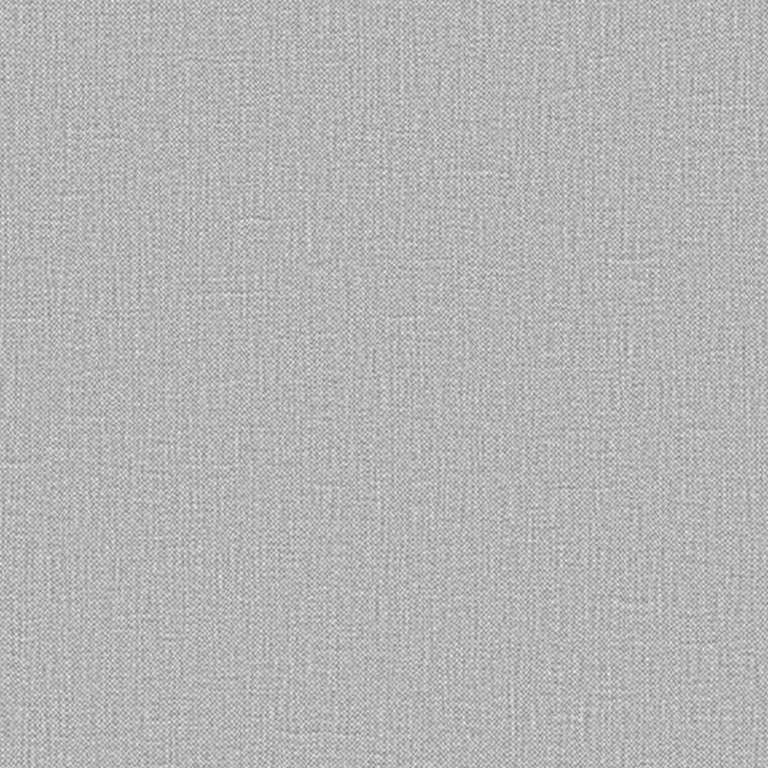
Reproduce this texture procedurally as a WebGL 1 fragment shader.

```glsl
precision highp float;
// Fine plain-woven grey linen with uneven threads and a few raised slubs.
uniform vec2 u_resolution;

vec2 gradientAt(vec2 cell) {
  vec3 h = fract(cell.xyx * vec3(0.1031, 0.1030, 0.0973));
  h += dot(h, h.yzx + 33.33);
  float angle = 6.2832 * fract((h.x + h.y) * h.z);
  return vec2(cos(angle), sin(angle));
}

float gradientNoise(vec2 p) {
  vec2 i = floor(p);
  vec2 f = p - i;
  vec2 u = f * f * f * (f * (f * 6.0 - 15.0) + 10.0);
  vec2 e = vec2(1.0, 0.0);
  float low = mix(dot(gradientAt(i), f),
                  dot(gradientAt(i + e), f - e), u.x);
  float high = mix(dot(gradientAt(i + e.yx), f - e.yx),
                   dot(gradientAt(i + 1.0), f - 1.0), u.x);
  return mix(low, high, u.y);
}

// Relief of single yarns running along y, lit from one side, so that
// light and dark edges cancel out over a wider area.
float yarnRelief(vec2 p, float stretch) {
  vec2 q = vec2(p.x * 0.8, p.y * stretch);
  return gradientNoise(q + vec2(0.45, 0.0)) - gradientNoise(q - vec2(0.45, 0.0));
}

// Sparse, thin and long raised threads along x.
float slubs(vec2 p) {
  vec2 q = vec2(p.x * 0.035, p.y * 0.33) + 71.3;
  float line = gradientNoise(q);
  float below = gradientNoise(q - vec2(0.0, 0.4));
  return smoothstep(0.32, 0.6, line) - smoothstep(0.32, 0.6, below);
}

void main() {
  vec2 uv = gl_FragCoord.xy / u_resolution;
  vec2 thread = uv * 286.0;

  // Threads wander sideways and slip along each other.
  vec2 p = thread;
  p.x += 0.7 * gradientNoise(vec2(thread.x * 0.17, thread.y * 0.03) + 11.7);
  p.y += 1.5 * gradientNoise(vec2(thread.x * 0.15, thread.y * 0.025) + 37.1);
  p += 0.4 * vec2(gradientNoise(thread * 0.4 + 5.2),
                  gradientNoise(thread * 0.4 + 53.9));

  // Over and under crossings, with locally changing relief.
  float weave = cos(3.14159 * p.x) * cos(3.14159 * p.y);
  float relief = 1.0 + 0.5 * gradientNoise(thread * vec2(0.2, 0.06) + 23.4);

  // Uneven yarn: single warp and weft threads, then fibre grain.
  float warp = yarnRelief(p + 91.6, 0.05);
  float weft = yarnRelief(p.yx + 17.8, 0.06);
  float grain = gradientNoise(p * 0.66 + 63.5);

  float grey = 0.71 + 0.108 * weave * relief;
  grey += 0.06 * warp + 0.045 * weft + 0.13 * grain;
  grey += 0.05 * slubs(p);
  gl_FragColor = vec4(vec3(grey), 1.0);
}
```
